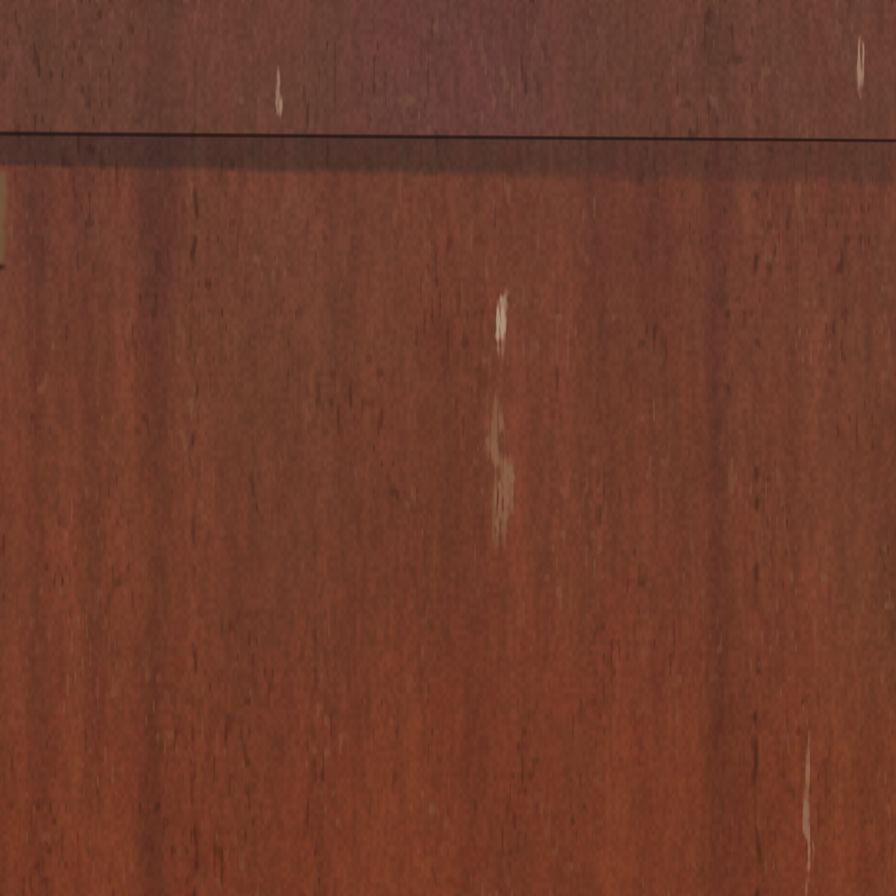
Give the GLSL for this texture, as a three.js fragment shader.

```glsl
// Weathered reddish-brown wood panel with vertical grain, a shadowed groove and pale scratches.
varying vec2 vUv;

const vec3 WOOD_HIGH = vec3(0.422, 0.238, 0.182);
const vec3 WOOD_MID = vec3(0.438, 0.236, 0.167);
const vec3 WOOD_LOW = vec3(0.455, 0.226, 0.145);
const vec3 BOARD_BROWN = vec3(0.406, 0.248, 0.196);
const vec3 BOARD_PLUM = vec3(0.398, 0.242, 0.218);
const vec3 SHADOW = vec3(0.310, 0.200, 0.172);
const vec3 GROOVE = vec3(0.130, 0.080, 0.075);
const vec3 PALE_WOOD = vec3(0.680, 0.560, 0.470);
const vec3 WORN_TAN = vec3(0.530, 0.370, 0.270);
const float GROOVE_LEFT = 0.851;
const float GROOVE_TILT = -0.008;
const float GROOVE_HALF = 0.0021;
const float SHADOW_DEPTH = 0.038;
const float STREAK_CONTRAST = 0.21;
const float FIBRE_CONTRAST = 0.09;
const float SPECKLE_CONTRAST = 0.12;

float hash(vec2 p) {
  vec3 q = fract(vec3(p.xyx) * 0.1031);
  q += dot(q, q.yzx + 33.33);
  return fract((q.x + q.y) * q.z);
}

float noise(vec2 p) {
  vec2 i = floor(p), f = fract(p);
  f = f * f * (3.0 - 2.0 * f);
  return mix(mix(hash(i), hash(i + vec2(1.0, 0.0)), f.x),
             mix(hash(i + vec2(0.0, 1.0)), hash(i + 1.0), f.x), f.y);
}

float bell(float x, float centre, float width) {
  float d = (x - centre) / width;
  return exp(-d * d);
}

// Soft upright dashes where stretched noise peaks
float dashes(vec2 p, vec2 scale, float level) {
  return smoothstep(level, 1.0, noise(p * scale)) * smoothstep(0.35, 0.8, noise(p * vec2(31.0, 11.0) + scale));
}

// Feathered upright scratch made of thin broken fibres
float scratch(vec2 p, vec2 centre, vec2 halfSize) {
  vec2 d = p - centre;
  d.x += (noise(vec2(p.y * 40.0, centre.x * 90.0)) - 0.5) * halfSize.x * 1.2;
  float body = 1.0 - length(d / halfSize);
  float fibres = noise(p * vec2(360.0, 34.0) + 9.0) + 0.5 * noise(p * vec2(300.0, 120.0)) - 0.75;
  return smoothstep(-0.1, 0.9, body + 1.1 * fibres) * smoothstep(-0.3, 0.25, body);
}

// Broad, medium and narrow bands running along the grain
float grainStreaks(vec2 p) {
  float x = p.x + 0.004 * noise(vec2(p.x * 5.0, p.y * 3.0));
  float s = 0.25 * (noise(vec2(x * 13.0, p.y * 1.2)) - 0.5);
  s += 0.42 * (noise(vec2(x * 36.0 + 5.0, p.y * 2.5)) - 0.5);
  s += 0.32 * (noise(vec2(x * 80.0 + 11.0, p.y * 5.0)) - 0.5);
  s -= 0.55 * bell(x, 0.178, 0.021) + 0.40 * bell(x, 0.805, 0.020);
  s -= 0.35 * bell(x, 0.045, 0.013) + 0.25 * bell(x, 0.105, 0.013);
  return s - 0.20 * bell(x, 0.66, 0.012) - 0.20 * bell(x, 0.73, 0.012);
}

void main() {
  vec2 p = vUv;
  float grooveY = GROOVE_LEFT + GROOVE_TILT * p.x;
  float upper = smoothstep(-0.001, 0.001, p.y - grooveY);

  // Base colours of the lower panel and upper board
  float height = p.y + 0.14 * (noise(p * vec2(6.0, 4.0) + 3.0) - 0.5);
  vec3 lower = mix(WOOD_LOW, WOOD_MID, smoothstep(0.05, 0.52, height));
  lower = mix(lower, WOOD_HIGH, smoothstep(0.45, 0.82, height));
  float olive = bell(p.x, 0.30, 0.12) * bell(p.y, 0.58, 0.22) + bell(p.x, 0.98, 0.07) * bell(p.y, 0.4, 0.35);
  lower += vec3(-0.006, 0.008, 0.004) * olive;
  vec3 board = mix(BOARD_BROWN, BOARD_PLUM, bell(p.x, 0.51, 0.13));
  vec3 colour = mix(lower, board, upper);

  // Shadow band below the groove, fading to the right
  float shadowEnd = grooveY - SHADOW_DEPTH - 0.010 * p.x + 0.003 * noise(vec2(p.x * 40.0, 2.0));
  float blur = mix(0.003, 0.012, p.x);
  float band = smoothstep(shadowEnd - blur, shadowEnd + blur, p.y) * (1.0 - upper);
  colour = mix(colour, SHADOW, band * mix(0.95, 0.45, smoothstep(0.40, 0.85, p.x)));

  // Grain, fibres and mottled speckle
  float streak = grainStreaks(p) * mix(1.0, 0.6, max(upper, band));
  colour *= 1.0 + STREAK_CONTRAST * streak;
  colour.b += 0.014 * max(-streak, 0.0);
  float fibre = noise(p * vec2(190.0, 30.0)) - 0.5;
  float speckle = noise(p * vec2(270.0, 170.0) + 17.0) - 0.5;
  colour *= 1.0 + FIBRE_CONTRAST * fibre + SPECKLE_CONTRAST * speckle;
  colour.rg += vec2(0.016, -0.006) * (noise(p * vec2(60.0, 18.0) + 41.0) - 0.5);

  // Broken dark seams, faint pores and light flecks
  float wander = p.x + 0.006 * (noise(vec2(p.y * 24.0, 4.0)) - 0.5);
  float seam = bell(wander, 0.217, 0.0026) + bell(wander, 0.845, 0.0030) + 0.5 * bell(wander, 0.352, 0.0025);
  seam *= smoothstep(0.35, 0.9, noise(vec2(p.x * 90.0, p.y * 55.0))) * mix(1.0, 0.4, max(upper, band));
  float pores = dashes(p, vec2(230.0, 60.0), 0.68);
  float glints = dashes(p + 0.37, vec2(240.0, 62.0), 0.70);
  colour *= (1.0 - 0.26 * seam) * (1.0 - 0.17 * pores);
  colour = mix(colour, WORN_TAN, 0.38 * glints * (1.0 - band));

  // Groove line, thinning to the right
  float line = abs(p.y - grooveY) / (GROOVE_HALF * mix(1.1, 0.8, p.x));
  colour = mix(colour, GROOVE, 0.80 * (1.0 - smoothstep(0.1, 1.8, line)));

  // Worn patch, scratches and the chipped left edge
  float worn = scratch(p, vec2(0.560, 0.465), vec2(0.017, 0.075));
  worn = max(worn, 0.8 * scratch(p, vec2(0.556, 0.515), vec2(0.013, 0.050)));
  colour = mix(colour, WORN_TAN, worn);
  float cuts = scratch(p, vec2(0.561, 0.640), vec2(0.008, 0.040));
  cuts = max(cuts, 0.75 * scratch(p, vec2(0.311, 0.902), vec2(0.005, 0.034)));
  cuts = max(cuts, 0.75 * scratch(p, vec2(0.960, 0.925), vec2(0.005, 0.036)));
  cuts = max(cuts, 0.50 * scratch(p, vec2(0.902, 0.090), vec2(0.006, 0.090)));
  colour = mix(colour, PALE_WOOD, cuts);
  float edge = 1.0 - smoothstep(0.004, 0.013, p.x + 0.005 * noise(p.yy * 60.0));
  float chip = edge * (1.0 - smoothstep(0.045, 0.056, abs(p.y - 0.757)));
  colour = mix(colour, WORN_TAN * vec3(0.85, 0.95, 0.90), 0.75 * chip);
  colour = mix(colour, GROOVE, 0.7 * bell(p.y, 0.702, 0.003) * edge);

  gl_FragColor = vec4(colour, 1.0);
}
```
